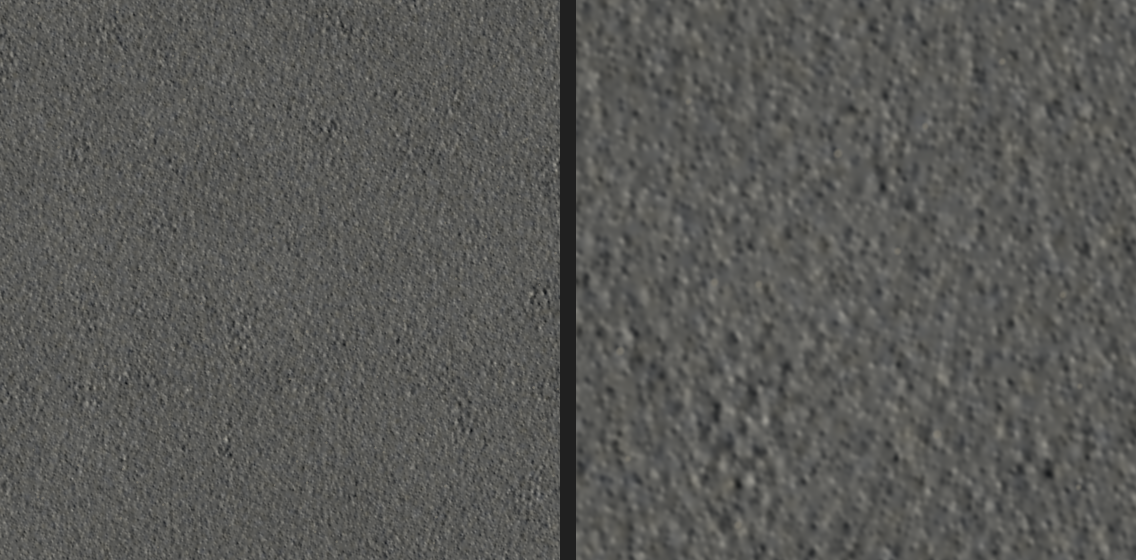
Left: the whole. Right: its middle third, enlarged.
Give the GLSL for this texture, as a Shadertoy shader.

```glsl
// Fine-grained dark grey plaster or stone under raking light.
// Cellular bumps at two sizes are shaded by their slope and height; slow cellular
// noise gathers the coarse bumps into rough clumps, and rare pale grains are added.

#define BASE_COLOR vec3(0.351, 0.351, 0.340)
#define WARM_TINT vec3(0.006, 0.002, -0.008)
#define PALE_GRAIN vec3(0.53, 0.51, 0.46)
#define CONTRAST 0.047
#define COARSE_CELLS 112.0
#define FINE_CELLS 200.0
#define CLUMP_CELLS 15.0
#define PALE_CELLS 120.0
#define PALE_SHARE 0.012
#define GRAIN_ANGLE 1.13
#define GRAIN_STRETCH 0.92
#define BUMP_FALLOFF 5.0

vec3 hash3(vec2 cell) {
    vec3 p = fract(cell.xyx * vec3(0.1031, 0.1030, 0.0973));
    p += dot(p, p.yxz + 33.33);
    return fract((p.xxy + p.yzz) * p.zyx);
}

// Sum of soft bumps and dents, one per cell: xy is the slope, z the height.
vec3 bumps(vec2 p) {
    vec2 cell = floor(p);
    vec3 sum = vec3(0.0);
    for (int y = -1; y <= 1; y++) {
        for (int x = -1; x <= 1; x++) {
            vec2 neighbour = cell + vec2(x, y);
            vec3 h = hash3(neighbour);
            vec2 d = p - neighbour - h.xy;
            float bump = (2.0 * h.z - 1.0) * exp(-BUMP_FALLOFF * dot(d, d));
            sum += bump * vec3(-2.0 * BUMP_FALLOFF * d, 1.0);
        }
    }
    return sum;
}

// Coverage of small pale grains that occupy a few of the cells.
float paleGrains(vec2 p) {
    vec2 cell = floor(p);
    vec3 h = hash3(cell + 71.0);
    vec2 centre = 0.35 + 0.3 * h.xy;
    float size = mix(0.2, 0.32, h.x);
    float dist = length(p - cell - centre);
    return step(1.0 - PALE_SHARE, h.z) * (1.0 - smoothstep(size - 0.18, size + 0.1, dist));
}

void mainImage(out vec4 fragColor, in vec2 fragCoord) {
    vec2 uv = fragCoord / min(iResolution.x, iResolution.y);

    // Grain space: x runs across the grain, y along it.
    vec2 along = vec2(cos(GRAIN_ANGLE), sin(GRAIN_ANGLE));
    vec2 across = vec2(along.y, -along.x);
    vec2 grainPos = vec2(dot(uv, across), dot(uv, along) * GRAIN_STRETCH);
    vec2 light = vec2(0.78, 0.46);

    // Slow variation: rough clumps and faint clouds.
    float clump = smoothstep(0.12, 0.75, bumps(grainPos * CLUMP_CELLS + 9.0).z);
    float cloud = bumps(uv * 4.0 + 23.0).z + 0.6 * bumps(uv * 9.0 + 41.0).z;

    // Relief lit from the side, with added tone from the height itself.
    vec3 coarse = bumps(grainPos * COARSE_CELLS + 5.0);
    vec3 fine = bumps(uv * FINE_CELLS + 57.0);
    float coarseShade = dot(coarse.xy, light) + 0.9 * coarse.z;
    float fineShade = dot(fine.xy, light) + 0.9 * fine.z;
    float shade = coarseShade * mix(0.82, 1.5, clump) + 0.9 * fineShade;
    shade -= 0.2 * clump;

    // Mineral tint drifts between warm and cool from grain to grain.
    float tint = bumps(grainPos * COARSE_CELLS * 0.8 + 91.0).z + 0.35 * shade;

    vec3 color = BASE_COLOR + CONTRAST * shade + 0.012 * cloud;
    color += WARM_TINT * tint;
    color = mix(color, PALE_GRAIN, 0.6 * paleGrains(grainPos * PALE_CELLS));
    fragColor = vec4(clamp(color, 0.0, 1.0), 1.0);
}
```
